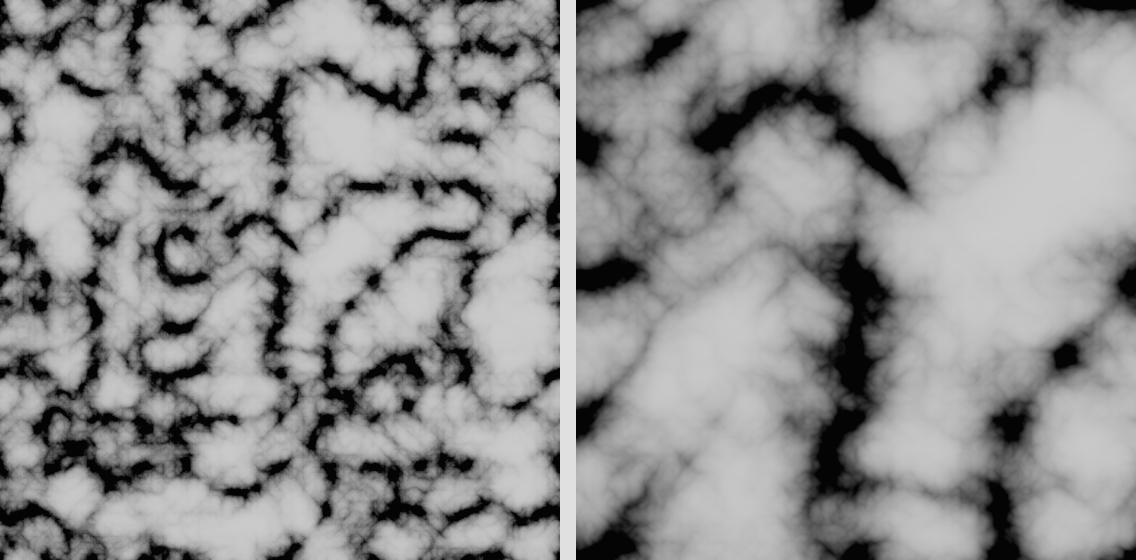
Left: the whole. Right: its middle third, enlarged.
Give the GLSL for this texture, as a three.js fragment shader.

```glsl
// Pale grey billowing lumps split by crumbly black cracks (tileable turbulence).
varying vec2 vUv;

#define CELLS 6.0        // coarsest noise cells across the canvas
#define OCTAVES 6
#define GAIN 0.48        // strength of each finer octave
#define CREASE 0.01      // softness of the crack bottoms
#define CRACK_LEVEL 0.125 // turbulence below this is black
#define STEEPNESS 8.5    // how fast lumps rise out of the cracks
#define BLACK 0.015
#define LIGHT 0.80
#define SEED 23.0

// Hash without sine: a random vector in the unit square.
vec2 hash22(vec2 p) {
  vec3 q = fract(vec3(p.xyx) * vec3(0.1031, 0.1030, 0.0973));
  q += dot(q, q.yzx + 33.33);
  return fract((q.xx + q.yz) * q.zy);
}

// Contribution of one lattice corner, wrapped so the noise tiles.
float corner(vec2 cell, vec2 offset, vec2 local, float period, float seed) {
  vec2 id = mod(cell + offset, period) + seed;
  vec2 gradient = normalize(hash22(id) - 0.5 + 1e-4);
  return dot(gradient, local - offset);
}

float gradientNoise(vec2 p, float period, float seed) {
  vec2 cell = floor(p);
  vec2 f = fract(p);
  vec2 fade = f * f * f * (f * (f * 6.0 - 15.0) + 10.0);
  float bottom = mix(corner(cell, vec2(0.0, 0.0), f, period, seed),
                     corner(cell, vec2(1.0, 0.0), f, period, seed), fade.x);
  float top = mix(corner(cell, vec2(0.0, 1.0), f, period, seed),
                  corner(cell, vec2(1.0, 1.0), f, period, seed), fade.x);
  return mix(bottom, top, fade.y);
}

// Sum of folded noise: every zero crossing becomes a crease.
float turbulence(vec2 uv) {
  float sum = 0.0;
  float amplitude = 1.0;
  float frequency = CELLS;
  for (int i = 0; i < OCTAVES; i++) {
    float n = gradientNoise(uv * frequency, frequency, SEED * float(i + 1));
    sum += amplitude * (sqrt(n * n + CREASE * CREASE) - 0.5 * CREASE);
    amplitude *= GAIN;
    frequency *= 2.0;
  }
  return sum;
}

void main() {
  // Saturating tone curve: flat pale lumps, deep clipped cracks.
  float height = max(turbulence(vUv) - CRACK_LEVEL, 0.0);
  float grey = mix(BLACK, LIGHT, 1.0 - exp(-STEEPNESS * height));
  gl_FragColor = vec4(vec3(grey), 1.0);
}
```
